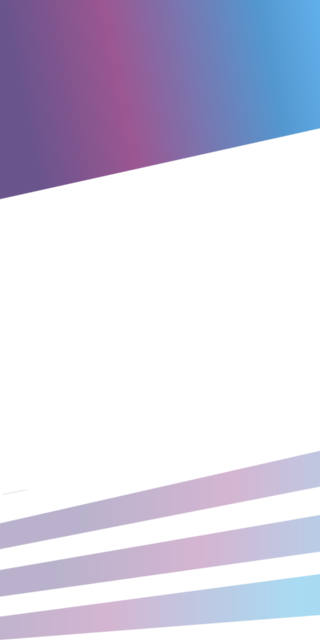
A Shadertoy shader for this background:

```glsl
#define STRIPES 3
#define SLANT 0.4
#define PANEL_LEFT 0.6888
#define PANEL_RIGHT 0.7995
#define MAGENTA_AT 0.325
#define BLUE_AT 0.80
#define HAIRLINE 0.07

const vec3 PURPLE = vec3(0.41, 0.33, 0.55);
const vec3 MAGENTA = vec3(0.61, 0.34, 0.57);
const vec3 BLUE = vec3(0.33, 0.59, 0.81);
const vec3 SKY = vec3(0.38, 0.69, 0.92);
const vec3 PALE_PURPLE = vec3(0.73, 0.70, 0.80);
const vec3 PALE_PINK = vec3(0.83, 0.71, 0.82);
const vec3 PALE_BLUE = vec3(0.73, 0.80, 0.90);
const vec3 PALE_SKY = vec3(0.66, 0.86, 0.95);

float ramp(float a, float b, float x) {
    return clamp((x - a) / (b - a), 0.0, 1.0);
}

// Coverage of the region above a nearly level edge
float above(float y, float edge) {
    float pixel = 1.0 / iResolution.y;
    return smoothstep(-pixel, pixel, y - edge);
}

vec3 panelColor(vec2 uv) {
    float t = uv.x - SLANT * (1.0 - uv.y);
    vec3 color = mix(PURPLE, MAGENTA, ramp(0.0, MAGENTA_AT, t));
    color = mix(color, BLUE, ramp(MAGENTA_AT, BLUE_AT, t));
    return mix(color, SKY, ramp(BLUE_AT, 1.0, t));
}

// Pale gradient, with t measured from its pink crest
vec3 stripeColor(float t) {
    vec3 color = mix(PALE_PURPLE, PALE_PINK, ramp(-0.45, 0.0, t));
    color = mix(color, PALE_BLUE, ramp(0.0, 0.36, t));
    return mix(color, PALE_SKY, ramp(0.36, 0.60, t));
}

void mainImage(out vec4 fragColor, in vec2 fragCoord) {
    vec2 uv = fragCoord / iResolution.xy;
    vec3 color = vec3(1.0);

    // Slanted panel at the top
    float panelEdge = mix(PANEL_LEFT, PANEL_RIGHT, uv.x);
    color = mix(color, panelColor(uv), above(uv.y, panelEdge));

    // Fanned stripes: heights are left top, left bottom, right top, right bottom
    for (int i = 0; i < STRIPES; i++) {
        float n = float(i);
        vec4 heights = vec4(0.1823, 0.1419, 0.2956, 0.2396)
            - n * vec4(0.0729, 0.0775, 0.1043, 0.1029)
            + n * n * vec4(0.0, 0.0033, 0.0040, 0.0013);
        vec2 edges = mix(heights.xy, heights.zw, uv.x);
        float crest = 0.72 - 0.10 * n * n + 0.01 * n;
        float cover = above(uv.y, edges.y) * (1.0 - above(uv.y, edges.x));
        color = mix(color, stripeColor(uv.x - crest), cover);
    }

    // Faint hairline by the left edge
    float offset = abs(uv.y - 0.2266 - 0.098 * uv.x);
    float line = 1.0 - smoothstep(0.0005, 0.0018, offset);
    line *= smoothstep(0.0, 0.02, uv.x) * (1.0 - smoothstep(0.07, 0.095, uv.x));
    color -= HAIRLINE * line;

    fragColor = vec4(color, 1.0);
}
```
